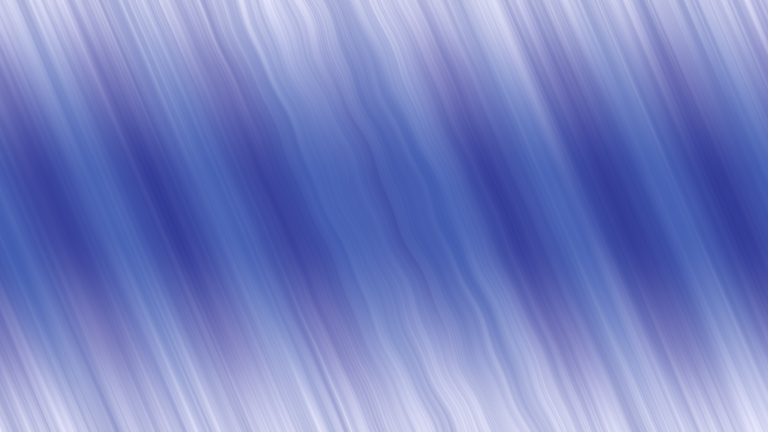
Give the GLSL for this background, as a Shadertoy shader.

```glsl
// Slanted brushed streaks in indigo and lavender, dark across the middle.
// A sheared coordinate runs across the strokes: a cosine repeats the soft
// dark bands, and stretched noise plus layered sines give the brush grain.

const float SLANT = 0.43;
const float BAND_PERIOD = 0.262;
const float BAND_START = 0.13;
const float CREASE = 0.907;

const vec3 INDIGO = vec3(0.205, 0.235, 0.595);
const vec3 BLUE = vec3(0.295, 0.395, 0.715);
const vec3 MAUVE = vec3(0.52, 0.46, 0.72);
const vec3 PALE = vec3(0.79, 0.80, 0.92);

float hash(vec2 cell) {
    vec3 q = fract(vec3(cell.xyx) * 0.1031);
    q += dot(q, q.yzx + 33.33);
    return fract((q.x + q.y) * q.z);
}

float valueNoise(vec2 p) {
    vec2 cell = floor(p);
    vec2 f = fract(p);
    f = f * f * (3.0 - 2.0 * f);
    float low = mix(hash(cell), hash(cell + vec2(1.0, 0.0)), f.x);
    float high = mix(hash(cell + vec2(0.0, 1.0)), hash(cell + 1.0), f.x);
    return mix(low, high, f.y);
}

float bump(float distance, float width) {
    float d = distance / width;
    return exp(-d * d);
}

// Sideways waver of the strokes, from layered sines.
float waver(float across, float along) {
    return 0.006 * sin(along * 19.0 + across * 9.0)
         + 0.003 * sin(along * 43.0 - across * 23.0);
}

// Stretched noise in octaves, centred on zero.
float streaks(float across, float along, float frequency) {
    float sum = 0.0;
    float weight = 0.5;
    for (int i = 0; i < 4; i++) {
        sum += weight * (valueNoise(vec2(across * frequency, along * 1.6 + float(i) * 17.0)) - 0.5);
        frequency *= 2.1;
        weight *= 0.8;
    }
    return sum;
}

void mainImage(out vec4 fragColor, in vec2 fragCoord) {
    vec2 p = fragCoord / iResolution.y;
    float along = p.y - 0.5;
    float across = p.x + SLANT * along;

    // The waver fades away from the central crease.
    float nearCrease = bump(across - CREASE, 0.24);
    across += nearCrease * waver(across, along);

    // Height above or below the dark middle, softened by broad strokes.
    float broad = streaks(across, along, 9.0);
    float fine = streaks(across, along, 34.0);
    float height = 2.0 * abs(p.y - 0.52);
    float paleness = smoothstep(0.10, 1.12, height + 0.22 * broad);

    // Repeating dark bands, weak around the crease.
    float wave = 0.5 + 0.5 * cos(6.28318 * (across - BAND_START) / BAND_PERIOD);
    float band = wave * (1.0 - 0.85 * bump(across - CREASE, 0.13));
    float crease = bump(across - CREASE, 0.022);
    float middle = 1.0 - smoothstep(0.1, 0.85, height);

    // Ground colour, then bands, crease and warm fringes.
    vec3 color = mix(BLUE, PALE, paleness);
    color = mix(color, INDIGO, 0.85 * band * middle);
    color = mix(color, INDIGO, 0.40 * crease * (1.0 - paleness));
    float fringe = band * bump(height - 0.60, 0.28);
    color = mix(color, MAUVE, 0.38 * fringe);

    // Brush grain, strongest in the pale ends.
    float grain = mix(0.06, 0.26, paleness);
    color += grain * (fine + 0.4 * broad) * vec3(1.1, 1.0, 0.65);

    fragColor = vec4(clamp(color, 0.0, 1.0), 1.0);
}
```
